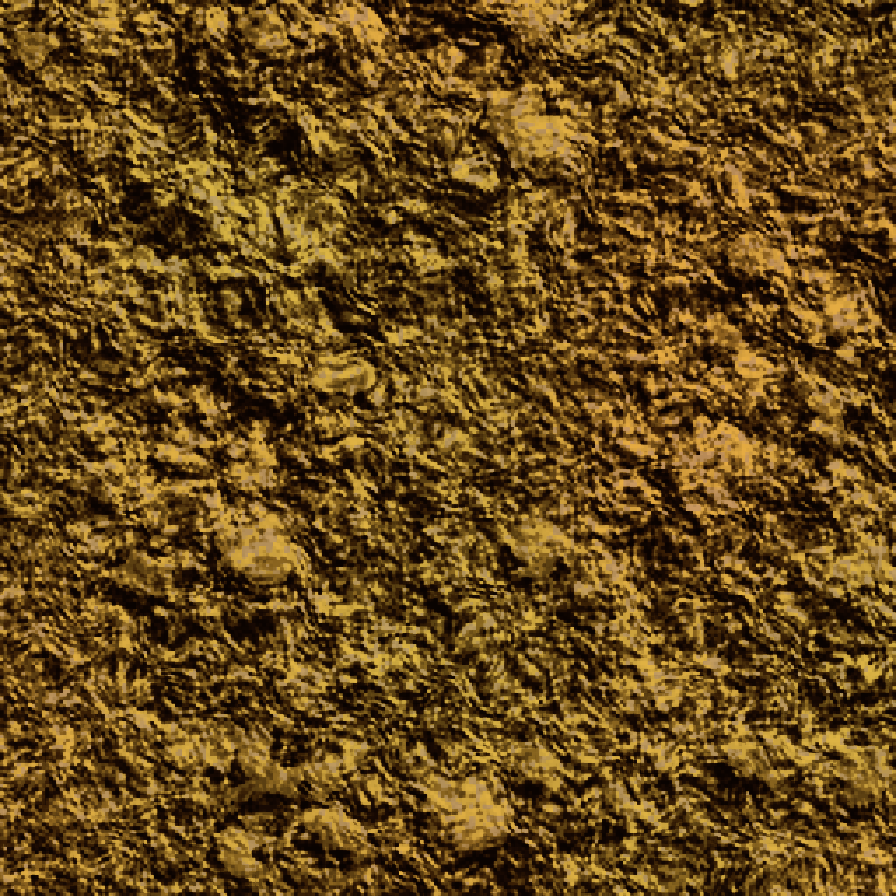
Reproduce this texture procedurally as a WebGL 1 fragment shader.

```glsl
precision highp float;
// Rough golden-brown soil: gritty crumbs, scattered clods and deep dark gaps.
uniform vec2 u_resolution;

const vec2 LIGHT = vec2(0.5, 0.866);
const vec2 SLOPE = vec2(0.8, -0.6);
const float GRAINS = 256.0;

float hash(vec2 p) {
  vec3 q = fract(vec3(p.xyx) * vec3(0.1031, 0.1030, 0.0973));
  q += dot(q, q.yzx + 33.33);
  return fract((q.x + q.y) * q.z);
}

float noise(vec2 p) {
  vec2 cell = floor(p);
  vec2 w = smoothstep(0.1, 0.9, p - cell);
  float low = mix(hash(cell), hash(cell + vec2(1.0, 0.0)), w.x);
  float high = mix(hash(cell + vec2(0.0, 1.0)), hash(cell + 1.0), w.x);
  return mix(low, high, w.y);
}

// Flattens the plane into small square grains with softened borders.
vec2 grainGrid(vec2 p) {
  vec2 g = p * GRAINS - 0.5;
  return (floor(g) + smoothstep(0.25, 0.75, fract(g)) + 0.5) / GRAINS;
}

// Turns the axes along the slope and stretches features that way.
vec2 alongSlope(vec2 p, float stretch) {
  vec2 across = vec2(-SLOPE.y, SLOPE.x);
  return vec2(dot(p, SLOPE) / stretch, dot(p, across));
}

// Lit relief of one noise layer, scaled to unit deviation.
float emboss(vec2 p, float frequency, float seed) {
  vec2 here = alongSlope(p, 1.15) * frequency + seed;
  vec2 toLight = alongSlope(LIGHT, 1.15) * 0.8;
  return (noise(here) - 0.55 * noise(here + toLight) - 0.225) / 0.225;
}

// Crumbs of several sizes; rough ground favours the larger ones.
float crumbs(vec2 p, float rough) {
  float amplitude = mix(0.13, 0.29, rough);
  float gain = mix(1.43, 1.18, rough);
  float frequency = 13.0;
  float sum = 0.0;
  for (int i = 0; i < 5; i++) {
    sum += amplitude * emboss(p, frequency, 17.0 * float(i) + 5.0);
    amplitude *= gain;
    frequency *= 1.9;
  }
  return sum;
}

// Scattered clods: x is coverage, y is light across the face.
vec2 clods(vec2 p, float density) {
  vec2 warp = vec2(noise(p * 45.0), noise(p * 45.0 + 71.0)) - 0.5;
  vec2 q = p * density + warp * 0.3;
  vec2 base = floor(q);
  vec2 result = vec2(0.0);
  for (int j = -1; j <= 1; j++) {
    for (int i = -1; i <= 1; i++) {
      vec2 id = base + vec2(float(i), float(j));
      vec2 center = id + 0.2 + 0.6 * vec2(hash(id + 3.7), hash(id + 19.3));
      float present = step(0.72, hash(id + 41.0));
      float radius = mix(0.14, 0.36, pow(hash(id + 57.0), 2.0));
      vec2 local = alongSlope(q - center, 1.4) / radius;
      float cover = present * (1.0 - smoothstep(0.85, 1.02, length(local)));
      float face = dot(q - center, LIGHT) / radius;
      result = mix(result, vec2(1.0, face), cover);
    }
  }
  return result;
}

// Tone from 0 to 1 to soil colour, spaced by area share.
vec3 soilColor(float tone, float paleness) {
  vec3 gap = vec3(0.035, 0.01, 0.003);
  vec3 shadow = vec3(0.09, 0.035, 0.01);
  vec3 umber = vec3(0.22, 0.12, 0.02);
  vec3 brown = vec3(0.36, 0.25, 0.07);
  vec3 ochre = vec3(0.54, 0.39, 0.12);
  vec3 gold = vec3(0.80, 0.63, 0.24);
  vec3 pale = vec3(0.70, 0.56, 0.35);
  vec3 bright = mix(gold, pale, paleness);
  vec3 color = mix(gap, shadow, smoothstep(0.0, 0.14, tone));
  color = mix(color, umber, smoothstep(0.14, 0.31, tone));
  color = mix(color, brown, smoothstep(0.33, 0.51, tone));
  color = mix(color, ochre, smoothstep(0.54, 0.70, tone));
  color = mix(color, bright, smoothstep(0.72, 0.86, tone));
  return color * (1.0 + 0.1 * smoothstep(0.88, 1.0, tone));
}

void main() {
  vec2 p = grainGrid(gl_FragCoord.xy / min(u_resolution.x, u_resolution.y));

  // Ground relief, bent a little so that no bands line up
  float rough = smoothstep(0.2, 0.8, noise(p * 3.5 + 8.0));
  vec2 bend = vec2(noise(p * 22.0 + 51.0), noise(p * 22.0 + 87.0)) - 0.5;
  float grit = (noise(p * GRAINS + 100.5) - 0.5) / 0.29;
  float light = crumbs(p + 0.022 * bend, rough) + 0.36 * grit;

  // Clods stand out smoother and throw a shadow away from the light
  vec2 clod = clods(p, 9.0);
  float shade = clods(p + LIGHT * 0.024, 9.0).x * (1.0 - clod.x);
  light = mix(light, 0.5 * light + 0.65 + 0.5 * clod.y, clod.x);
  light -= 0.95 * shade;

  // Spread the light evenly over the palette
  float tone = 1.0 / (1.0 + exp(-1.6 * light - 0.04));
  float paleness = smoothstep(0.5, 0.72, noise(p * 150.0 + 211.0));
  vec3 color = soilColor(tone, paleness);

  // Slow drift between yellow and orange earth
  float warmth = noise(p * 4.0 + 33.0) - 0.5 + 0.3 * (p.x - 0.5);
  color *= 1.0 + warmth * vec3(0.05, -0.06, -0.04);
  gl_FragColor = vec4(color, 1.0);
}
```
